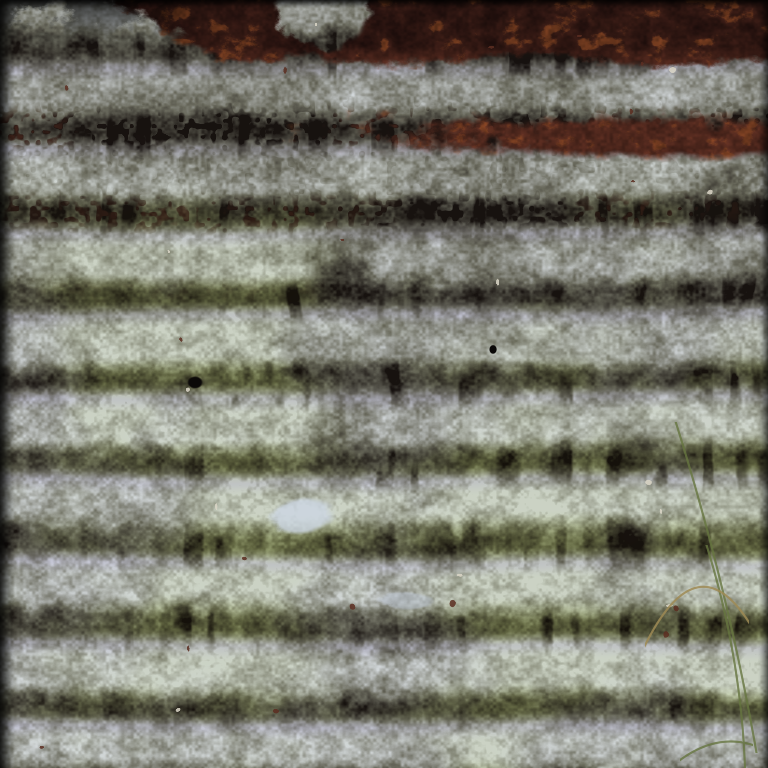
This texture is drawn by a three.js fragment shader. Its source:

```glsl
// Weathered corrugated metal sheet: horizontal ridges with moss, rust, streaks and grass blades.
varying vec2 vUv;

const float PITCH = 0.1074;       // ridge spacing, about 9.3 ridges down the sheet
const float FIRST_CREST = 0.036;
const vec3 SOOT = vec3(0.09, 0.07, 0.06);
const vec3 GRIME = vec3(0.42, 0.42, 0.37);
const vec3 ZINC = vec3(0.82, 0.84, 0.85);
const vec3 MOSS = vec3(0.90, 0.94, 0.68);
const vec3 RUST_DARK = vec3(0.13, 0.06, 0.05);
const vec3 RUST_RED = vec3(0.36, 0.18, 0.13);
const vec3 RUST_ORANGE = vec3(0.48, 0.25, 0.12);

float hash(vec2 p) {
  return fract(sin(dot(p, vec2(127.1, 311.7))) * 43758.5453);
}

float noise(vec2 p) {
  vec2 i = floor(p), f = fract(p);
  f = f * f * (3.0 - 2.0 * f);
  return mix(mix(hash(i), hash(i + vec2(1, 0)), f.x),
             mix(hash(i + vec2(0, 1)), hash(i + vec2(1, 1)), f.x), f.y);
}

float fbm(vec2 p) {
  float sum = 0.0, amp = 0.5;
  for (int i = 0; i < 5; i++) {
    sum += amp * noise(p);
    p = p * 2.03 + 17.3;
    amp *= 0.5;
  }
  return sum;
}

// Soft ellipse: 1 at the centre, 0 at the rim
float blot(vec2 p, vec2 centre, vec2 radius) {
  return 1.0 - smoothstep(0.0, 1.0, length((p - centre) / radius));
}

// Filled ellipse with a narrow soft edge
float spot(vec2 p, vec2 centre, vec2 radius) {
  return 1.0 - smoothstep(0.75, 1.1, length((p - centre) / radius));
}

// Thin bowed line from a to b, followed along y
float blade(vec2 p, vec2 a, vec2 b, float bend) {
  float t = (p.y - a.y) / (b.y - a.y);
  float x = mix(a.x, b.x, t) + bend * t * (1.0 - t);
  float slope = (b.x - a.x + bend * (1.0 - 2.0 * t)) / (b.y - a.y);
  float d = abs(p.x - x) / sqrt(1.0 + slope * slope);
  return (1.0 - smoothstep(0.0006, 0.0022, d)) * step(0.0, t) * step(t, 1.0);
}

// Shadowed valley between crests, varied per ridge
float groove(float h) {
  float phase = fract(h), v = hash(vec2(floor(h), 4.0));
  return smoothstep(0.13, 0.35, phase) * (1.0 - smoothstep(0.40, 0.66 + 0.16 * v, phase));
}

vec3 metalTone(float v) {
  return v < 0.5 ? mix(SOOT, GRIME, max(v, 0.0) * 2.0)
                 : mix(GRIME, ZINC, min(v * 2.0 - 1.0, 1.0));
}

void main() {
  vec2 p = vUv;
  float top = 1.0 - p.y;
  float cloud = fbm(p * 6.0);
  float rough = fbm(p * vec2(42.0, 54.0));
  float grain = 0.6 * noise(p * 250.0) + 0.4 * noise(p * 120.0 + 9.0) - 0.5;

  // Ridge shading
  float wave = 0.010 * (noise(vec2(p.x * 4.0, p.y * 9.0)) - 0.5) + 0.006 * (rough - 0.5);
  float h = (p.y + wave - FIRST_CREST) / PITCH;
  float valley = groove(h);
  float under = groove(h + 0.16);
  float tone = 0.86 - 0.47 * valley + 0.45 * (cloud - 0.5) + 0.5 * (rough - 0.5) + 0.36 * grain;
  tone -= 0.13 * smoothstep(0.35, 0.9, p.y);

  // Runs of dirt hanging below the valleys
  float run = smoothstep(0.56, 0.82, noise(vec2(p.x * 65.0 + 2.0 * cloud, p.y * 11.0)));
  float patchy = smoothstep(0.42, 0.68, noise(p * vec2(7.0, 9.0) + 3.0));
  tone -= 0.34 * run * max(valley, under) * mix(patchy, 1.0, 0.25 + 0.3 * p.x);
  float stain = blot(p, vec2(0.44, 0.43), vec2(0.06, 0.08)) + blot(p, vec2(0.44, 0.65), vec2(0.07, 0.06))
              + blot(p, vec2(0.82, 0.41), vec2(0.05, 0.06)) + blot(p, vec2(0.94, 0.74), vec2(0.06, 0.06));
  tone -= stain * (0.18 + 0.4 * noise(vec2(p.x * 70.0, p.y * 12.0)));

  // Speckled corrosion on the upper ridges
  float pitted = smoothstep(0.10, 0.15, top) * (1.0 - smoothstep(0.17, 0.42, top));
  float speck = smoothstep(0.50, 0.64, 0.5 * rough + 0.5 * noise(p * 140.0));
  tone -= 0.36 * pitted * speck * (0.35 + valley);
  vec3 color = metalTone(tone);

  // Moss in the valleys and purple-grey film beneath them
  float damp = smoothstep(0.16, 0.34, top) * smoothstep(0.28, 0.62, cloud);
  color *= mix(vec3(1.0), MOSS, damp * (0.3 + 0.7 * valley));
  color *= mix(vec3(1.0), vec3(0.94, 0.92, 1.0), under * (1.0 - valley));
  color = mix(color, RUST_RED, 0.6 * speck * valley * pitted * smoothstep(0.3, 0.6, cloud));

  // Rust: full sheet edge, then a tapering band below it
  float ragged = 0.035 * (rough - 0.5) + 0.025 * (cloud - 0.5);
  float edge = mix(-0.01, 0.082, smoothstep(0.10, 0.33, p.x)) + ragged;
  float rust = 1.0 - smoothstep(edge - 0.006, edge + 0.006, top);
  rust *= 1.0 - smoothstep(0.25, 0.4, blot(p + ragged, vec2(0.415, 0.98), vec2(0.095, 0.08)));
  float bandEnd = 0.185 + 0.022 * p.x + 0.5 * ragged;
  float band = smoothstep(0.145, 0.165, top + ragged) * (1.0 - smoothstep(bandEnd - 0.008, bandEnd + 0.006, top));
  rust = max(rust, band * smoothstep(0.42, 0.70, p.x + 0.5 * (rough - 0.5)));
  vec3 rustColor = mix(RUST_DARK, RUST_RED, clamp(0.15 + 0.9 * (rough - 0.4) + smoothstep(0.055, 0.09, top) * 0.5, 0.0, 1.0));
  rustColor = mix(rustColor, RUST_ORANGE, 0.7 * smoothstep(0.60, 0.74, rough));
  color = mix(color, rustColor * (1.0 + 0.5 * grain), rust);
  float soot = (1.0 - smoothstep(0.0, 0.075, top)) * (1.0 - smoothstep(0.15, 0.32, p.x));
  color *= 1.0 - 0.65 * soot * smoothstep(0.3, 0.5, rough);

  // Bare pale patches, nail holes and scattered flecks
  vec2 warped = p + 0.03 * (vec2(rough, cloud) - 0.5);
  color = mix(color, vec3(0.80, 0.84, 0.89), 0.8 * spot(warped, vec2(0.395, 0.333), vec2(0.045, 0.020)));
  color = mix(color, vec3(0.76, 0.80, 0.86), 0.5 * spot(warped, vec2(0.53, 0.215), vec2(0.035, 0.012)));
  color = mix(color, SOOT * 0.5, spot(p, vec2(0.254, 0.502), vec2(0.010, 0.008)));
  color = mix(color, SOOT * 0.5, spot(p, vec2(0.642, 0.545), vec2(0.005, 0.006)));
  for (int i = 0; i < 30; i++) {
    float k = float(i);
    vec2 at = vec2(hash(vec2(k, 1.0)), hash(vec2(k, 2.0)));
    vec2 size = 0.0015 + 0.0035 * vec2(hash(vec2(k, 3.0)), hash(vec2(k, 5.0)));
    vec3 fleck = mix(RUST_RED, vec3(0.86, 0.84, 0.78), step(0.6, hash(vec2(k, 6.0))));
    color = mix(color, fleck, 0.85 * spot(p + 0.006 * (rough - 0.5), at, size));
  }

  // Grass blades, the arched ones followed along x
  float grass = max(blade(p, vec2(0.985, 0.02), vec2(0.88, 0.45), 0.03), blade(p, vec2(0.97, 0.0), vec2(0.92, 0.29), 0.04));
  grass = max(grass, blade(p.yx, vec2(0.01, 0.885), vec2(0.03, 0.98), 0.05));
  color = mix(color, vec3(0.40, 0.46, 0.25), 0.8 * grass);
  color = mix(color, vec3(0.62, 0.54, 0.33), 0.85 * blade(p.yx, vec2(0.16, 0.84), vec2(0.19, 0.975), 0.24));

  // Darkened sheet borders
  float border = smoothstep(-0.004, 0.022, p.x) * smoothstep(-0.008, 0.014, 1.0 - p.x) * smoothstep(-0.002, 0.012, top);
  gl_FragColor = vec4(clamp(color * mix(0.12, 1.0, border), 0.0, 1.0), 1.0);
}
```
